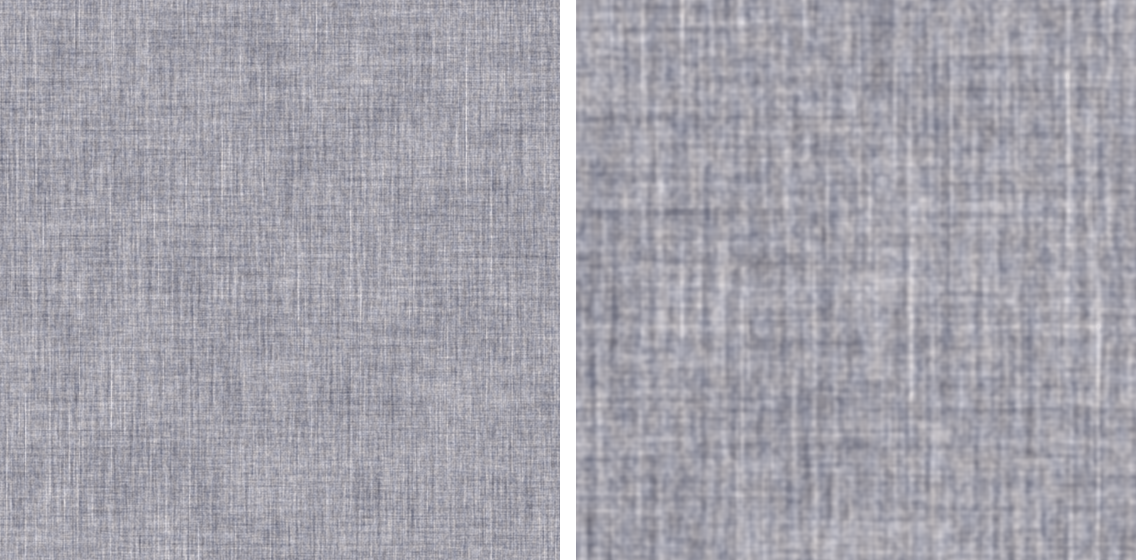
Left, the full canvas; right, a detail of the centre.
This texture is drawn by a three.js fragment shader. Its source:

```glsl
// Blue-grey woven linen: stretched gradient noise forms the warp and weft yarns,
// a wobbling grid gives the weave, and scattered slubs add pale vertical threads
// and soft dark horizontal ones. The summed tone picks a colour from a short ramp.
varying vec2 vUv;

const vec3 SHADE_COLOR = vec3(0.537, 0.533, 0.574);
const vec3 LIGHT_COLOR = vec3(0.780, 0.772, 0.800);
const vec3 WARM_SHIFT = vec3(0.020, 0.004, -0.024);
const float TAU = 6.28318;

float hash(vec2 p) {
  vec3 q = fract(vec3(p.xyx) * vec3(0.1031, 0.1030, 0.0973));
  q += dot(q, q.yzx + 33.33);
  return fract((q.x + q.y) * q.z);
}

// Slope of a random unit gradient at a lattice corner
float cornerSlope(vec2 cell, vec2 offset) {
  float angle = TAU * hash(cell);
  return dot(vec2(cos(angle), sin(angle)), offset);
}

float gradientNoise(vec2 p) {
  vec2 i = floor(p);
  vec2 f = fract(p);
  vec2 u = f * f * f * (f * (f * 6.0 - 15.0) + 10.0);
  vec2 e = vec2(1.0, 0.0);
  float low = mix(cornerSlope(i, f), cornerSlope(i + e.xy, f - e.xy), u.x);
  float high = mix(cornerSlope(i + e.yx, f - e.yx), cornerSlope(i + e.xx, f - e.xx), u.x);
  return mix(low, high, u.y);
}

// Two octaves of noise stretched along one direction
float yarn(vec2 p, vec2 scale, float seed) {
  float coarse = gradientNoise(p * scale + seed);
  float fine = gradientNoise(p * scale * vec2(1.7, 2.3) + seed * 2.0);
  return coarse + 0.6 * fine;
}

// Thin broken threads along y, at most one in each of count columns
float slubs(vec2 p, float count, float width, float stretch, float seed) {
  float id = floor(p.x * count);
  float center = (id + mix(0.3, 0.7, hash(vec2(id, seed)))) / count;
  center += 0.0008 * gradientNoise(vec2(id * 3.7 + seed, p.y * 25.0));
  float profile = 1.0 - smoothstep(0.0, width, abs(p.x - center));
  float run = gradientNoise(vec2(id * 7.31 + seed, p.y * stretch + id * 0.37));
  float presence = smoothstep(-0.05, 0.35, run);
  float beads = 0.8 + 0.8 * gradientNoise(vec2(id * 5.3 + seed, p.y * 110.0));
  float strength = mix(0.25, 1.0, hash(vec2(id + 17.0, seed)));
  return profile * presence * beads * strength;
}

// Over-under grid whose lines wander a little
float weave(vec2 p, vec2 threads) {
  vec2 wobble = vec2(gradientNoise(p * vec2(30.0, 14.0)),
                     gradientNoise(p * vec2(14.0, 30.0) + 51.0));
  vec2 wave = sin(TAU * (p * threads + 0.9 * wobble));
  return 0.5 * (wave.x + wave.y) + 0.4 * wave.x * wave.y;
}

void main() {
  vec2 p = vUv;

  // Yarns, weave, grain and broad wear
  float tone = 0.637;
  tone += 0.105 * yarn(p, vec2(165.0, 5.0), 11.0);
  tone += 0.085 * yarn(p, vec2(150.0, 38.0), 37.0);
  tone += 0.070 * yarn(p, vec2(5.0, 120.0), 73.0);
  tone += 0.060 * yarn(p, vec2(45.0, 170.0), 91.0);
  tone += 0.100 * gradientNoise(p * vec2(230.0, 200.0) + 5.0);
  tone += 0.022 * weave(p, vec2(160.0, 172.0));
  tone += 0.045 * gradientNoise(p * vec2(7.0, 9.0) + 23.0);

  // Pale warp slubs over dark weft slubs
  tone -= 0.080 * slubs(p.yx, 58.0, 0.0034, 4.0, 3.0);
  tone += 0.165 * slubs(p, 52.0, 0.0025, 3.0, 29.0);
  tone += 0.090 * slubs(p, 125.0, 0.0022, 9.0, 61.0);

  // Tone to colour, with a faint warm and cool drift between fibres
  float ramp = clamp((tone - 0.54) / 0.24, -0.5, 1.35);
  float warmth = gradientNoise(p * vec2(120.0, 60.0) + 83.0) + 0.35 * (ramp - 0.5);
  vec3 color = mix(SHADE_COLOR, LIGHT_COLOR, ramp) + WARM_SHIFT * warmth;
  gl_FragColor = vec4(color, 1.0);
}
```
